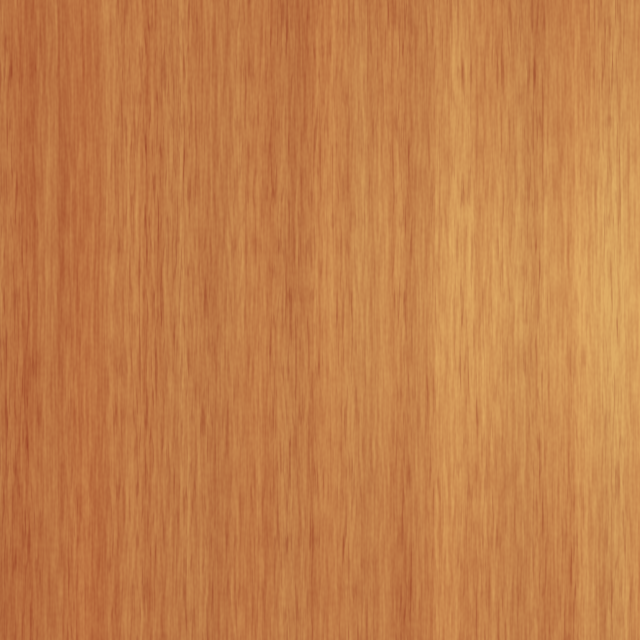
A WebGL 2 fragment shader for this texture:

```glsl
#version 300 es
precision highp float;
// Warm wood veneer with fine vertical grain, thin dark pores and a soft glow at the right.

#define DARK_WOOD vec3(0.710, 0.422, 0.242)
#define LIGHT_WOOD vec3(0.842, 0.622, 0.364)
#define PORE_TINT vec3(0.085, 0.115, 0.065)
#define GLOW_CENTER vec2(1.02, 0.53)
#define GLOW_SIZE vec2(0.50, 0.32)
#define GLOW_AMOUNT 0.58
#define BAND_AMOUNT 0.29
#define STREAK_AMOUNT 0.28
#define FIBER_AMOUNT 0.34
#define PORE_AMOUNT 0.58
#define WAVINESS 0.003

uniform vec2 u_resolution;
out vec4 fragColor;

// Random unit gradient for a lattice cell
vec2 cellGradient(vec2 cell) {
    uvec2 q = uvec2(ivec2(cell) + 4096);
    uint h = q.x * 1597334677u ^ q.y * 3812015801u;
    h = (h ^ (h >> 15)) * 2246822519u;
    h ^= h >> 13;
    float angle = float(h & 65535u) / 65536.0 * 6.28318;
    return vec2(cos(angle), sin(angle));
}

float gradientNoise(vec2 p) {
    vec2 cell = floor(p);
    vec2 f = p - cell;
    vec2 w = f * f * f * (f * (f * 6.0 - 15.0) + 10.0);
    float a = dot(cellGradient(cell), f);
    float b = dot(cellGradient(cell + vec2(1, 0)), f - vec2(1, 0));
    float c = dot(cellGradient(cell + vec2(0, 1)), f - vec2(0, 1));
    float d = dot(cellGradient(cell + vec2(1, 1)), f - vec2(1, 1));
    return mix(mix(a, b, w.x), mix(c, d, w.x), w.y);
}

// Noise stretched along the grain; the seed moves it to a fresh region
float grain(vec2 p, vec2 frequency, float seed) {
    return gradientNoise(p * frequency + seed * vec2(17.31, 9.73));
}

// Broad light: a rise from left to right plus an oval glow
float lighting(vec2 p) {
    vec2 d = (p - GLOW_CENTER) / GLOW_SIZE;
    return 0.06 + 0.42 * p.x + GLOW_AMOUNT * exp(-dot(d, d));
}

// Thin dark strokes, denser along some streaks
float pores(vec2 p) {
    float density = 0.6 + 1.1 * grain(p, vec2(27.0, 0.7), 11.0);
    float lengthy = smoothstep(0.12, 0.46, grain(p, vec2(205.0, 11.0), 12.0));
    float brief = smoothstep(0.12, 0.46, grain(p, vec2(245.0, 26.0), 13.0));
    return clamp(density, 0.15, 1.0) * (lengthy + 0.8 * brief);
}

void main() {
    vec2 uv = gl_FragCoord.xy / u_resolution;

    // Gentle sideways drift of the fibers
    vec2 p = uv;
    p.x += WAVINESS * grain(uv, vec2(7.0, 2.5), 1.0);
    p.x += 0.3 * WAVINESS * grain(uv, vec2(30.0, 16.0), 2.0);

    // Growth bands, from wide to narrow
    float bands = grain(p, vec2(9.0, 0.2), 3.0)
                + 0.9 * grain(p, vec2(22.0, 0.3), 4.0);
    float streaks = 0.8 * grain(p, vec2(52.0, 0.7), 5.0)
                  + 0.9 * grain(p, vec2(112.0, 1.8), 6.0);
    float fibers = 0.7 * grain(p, vec2(175.0, 6.0), 7.0)
                 + grain(p, vec2(248.0, 22.0), 8.0);

    // Faint speckle across the fibers
    float speckle = gradientNoise(uv * vec2(250.0, 120.0) + 31.7);

    float tone = lighting(uv) + 0.02
               + BAND_AMOUNT * bands
               + STREAK_AMOUNT * streaks
               + FIBER_AMOUNT * (fibers + 0.45 * speckle);
    vec3 color = mix(DARK_WOOD, LIGHT_WOOD, clamp(tone, -0.35, 1.25));

    // Slow shift between redder and yellower wood
    float warmth = grain(p, vec2(13.0, 0.4), 9.0);
    color += vec3(0.012, -0.012, -0.010) * warmth;

    color -= PORE_TINT * PORE_AMOUNT * pores(p);
    fragColor = vec4(clamp(color, 0.0, 1.0), 1.0);
}
```
